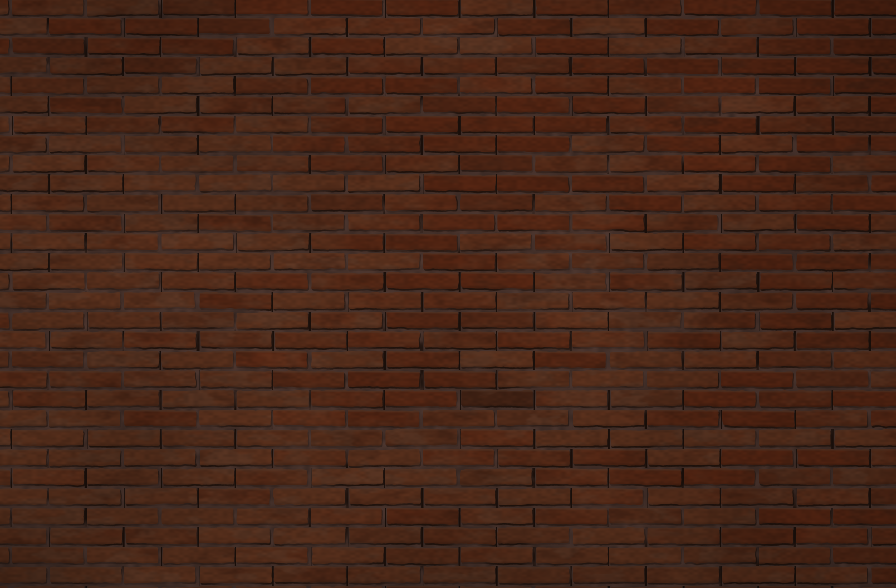
Give the GLSL for this texture, as a WebGL 1 fragment shader.

```glsl
precision highp float;
uniform vec2 u_resolution;

#define BRICKS_ACROSS 12.0
#define ROWS 30.0
#define BRICK_RATIO 3.81
#define BED_JOINT 0.19
#define HEAD_JOINT 0.16
#define EDGE_WEAR 0.11
#define BROWN vec3(0.308, 0.166, 0.098)
#define RUST vec3(0.288, 0.125, 0.062)
#define UMBER vec3(0.228, 0.118, 0.070)
#define DUSTY vec3(0.300, 0.196, 0.142)
#define MORTAR vec3(0.232, 0.164, 0.142)
#define SHADOW vec3(0.118, 0.068, 0.046)

float hash(vec2 p) {
  vec3 q = fract(vec3(p.xyx) * 0.1031);
  q += dot(q, q.yzx + 33.33);
  return fract((q.x + q.y) * q.z);
}

float noise(vec2 p) {
  vec2 i = floor(p);
  vec2 f = fract(p);
  f = f * f * (3.0 - 2.0 * f);
  float low = mix(hash(i), hash(i + vec2(1.0, 0.0)), f.x);
  float high = mix(hash(i + vec2(0.0, 1.0)), hash(i + 1.0), f.x);
  return mix(low, high, f.y);
}

float fbm(vec2 p) {
  float sum = 0.0;
  float gain = 0.5;
  for (int i = 0; i < 4; i++) {
    sum += gain * noise(p);
    p = p * 2.03 + 17.0;
    gain *= 0.5;
  }
  return sum / 0.9375;
}

float boxDistance(vec2 p, vec2 halfSize, float radius) {
  vec2 d = abs(p) - halfSize + radius;
  return length(max(d, 0.0)) + min(max(d.x, d.y), 0.0) - radius;
}

void main() {
  vec2 uv = gl_FragCoord.xy / u_resolution;
  float pixel = ROWS / u_resolution.y;

  // Running bond: alternate rows shift by half a brick
  vec2 grid = uv * vec2(BRICKS_ACROSS, ROWS) - vec2(0.16, 0.10);
  float row = floor(grid.y);
  grid.x -= 0.5 * (1.0 - mod(row, 2.0));
  vec2 id = vec2(floor(grid.x), row) + 50.0;
  vec2 local = fract(grid) * vec2(BRICK_RATIO, 1.0);
  vec2 wall = uv * vec2(BRICKS_ACROSS * BRICK_RATIO, ROWS);

  float tint = hash(id);
  float tone = hash(id + 71.3);
  float slip = hash(id + 137.7);

  // Brick outline, one row high, with worn edges and uneven laying
  vec2 size = vec2(BRICK_RATIO - HEAD_JOINT, 1.0 - BED_JOINT);
  vec2 center = vec2(0.5 * size.x + 0.02, 1.0 - 0.5 * size.y - 0.02);
  center += (vec2(slip, tone) - 0.5) * vec2(0.12, 0.05);
  vec2 p = local - center;
  p.y += (tint - 0.5) * 0.03 * p.x;
  float wear = (fbm(wall * 2.3) - 0.5) * EDGE_WEAR;
  float edge = boxDistance(p, 0.5 * size, 0.08) + wear;
  float brickMask = 1.0 - smoothstep(-0.5 * pixel, 0.5 * pixel, edge);

  // Brick face: individual tints, cloudy stains and fine grain
  float cloud = fbm(wall * vec2(0.55, 1.3) + id * 3.7);
  float grain = noise(wall * vec2(4.0, 8.0)) - 0.5;
  float drift = fbm(uv * vec2(4.5, 3.0) + 3.0) - 0.5;
  float redness = 0.4 * (uv.x - 0.5) + 0.3 * (uv.y - 0.5) + 0.5 * drift;
  float rust = smoothstep(0.3, 0.8, 0.5 * tint + 0.5 * cloud + redness);
  vec3 face = mix(BROWN, RUST, rust);
  face = mix(face, UMBER, 0.5 * smoothstep(0.58, 0.82, cloud));
  face = mix(face, UMBER, 0.5 * smoothstep(0.8, 0.97, tone));
  face = mix(face, UMBER * 0.88, 0.8 * step(0.99, slip));
  float dust = smoothstep(0.48, 0.68, fbm(wall * vec2(0.8, 1.8) + 31.0));
  face = mix(face, DUSTY, 0.45 * dust * (1.0 - rust));
  face *= 0.97 + 0.1 * tone + 0.17 * grain;

  // Pale worn upper edge, darker rim below
  float rise = p.y / size.y;
  face = mix(face, DUSTY, 0.5 * smoothstep(0.34, 0.48, rise) * (0.5 + tint));
  face *= 1.0 - 0.12 * smoothstep(0.32, 0.5, -rise);

  // Recessed mortar, shaded below and to the right of each brick
  float patchiness = fbm(wall * 0.5 + 9.0) - 0.5;
  vec3 joint = MORTAR * (0.92 + 0.3 * noise(wall * 3.0));
  float shadowEdge = boxDistance(p - vec2(0.05, -0.08), 0.5 * size, 0.08) + wear;
  float shade = 1.0 - smoothstep(-0.5 * pixel, 0.7 * pixel, shadowEdge);
  float depth = clamp(0.65 + 2.0 * patchiness + 0.7 * redness + 0.5 * (slip - 0.5), 0.2, 1.0);
  joint = mix(joint, SHADOW, shade * depth);
  float headGap = smoothstep(0.0, 0.06, abs(p.x) - 0.5 * size.x);
  float openGap = smoothstep(0.4, 0.65, slip + 0.6 * redness + patchiness);
  joint = mix(joint, SHADOW * 0.8, headGap * openGap);

  // Broad uneven light over the wall
  vec3 color = mix(joint, face, brickMask);
  vec2 offCenter = uv - vec2(0.47, 0.55);
  color *= 1.05 - 0.38 * dot(offCenter, offCenter) + 0.24 * (fbm(uv * vec2(6.0, 4.0)) - 0.5);
  gl_FragColor = vec4(color, 1.0);
}
```
